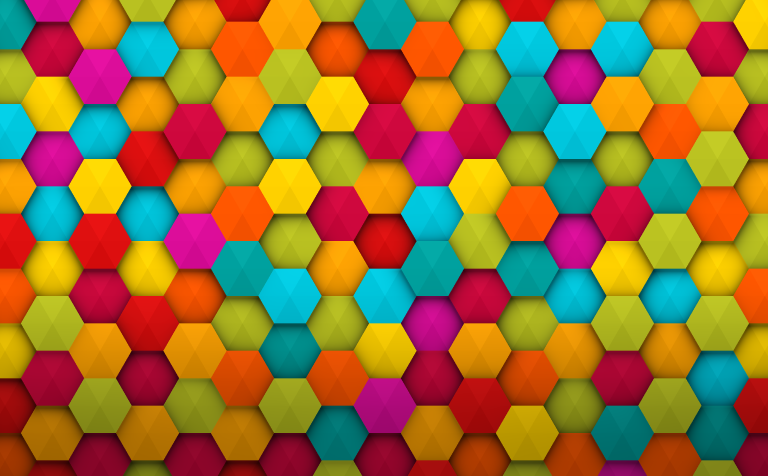
Reproduce this pattern procedurally as a Shadertoy shader.

```glsl
const float COLUMN_STEP = 0.8660254; // column spacing of hexagons one unit tall

float hash(vec2 cell, float seed) {
    return fract(sin(dot(cell, vec2(127.1, 311.7)) + seed * 74.7) * 43758.55);
}

// Signed distance to a flat-topped hexagon one unit tall
float hexDistance(vec2 p) {
    p = abs(p);
    return max(p.y, COLUMN_STEP * p.x + 0.5 * p.y) - 0.5;
}

vec2 hexCenter(vec2 cell) {
    return vec2(cell.x * COLUMN_STEP, cell.y + 0.5 * cell.x);
}

// Nearest cell in axial coordinates, by cube rounding
vec2 hexCell(vec2 p) {
    float q = p.x / COLUMN_STEP;
    float r = p.y - 0.5 * q;
    vec3 cube = vec3(q, r, -q - r);
    vec3 cell = floor(cube + 0.5);
    vec3 error = abs(cell - cube);
    if (error.x > error.y && error.x > error.z) cell.x = -cell.y - cell.z;
    else if (error.y > error.z) cell.y = -cell.x - cell.z;
    return cell.xy;
}

vec3 pick(float h, vec3 first, vec3 second, vec3 third) {
    return h < 0.5 ? first : h < 0.76 ? second : third;
}

// Three disjoint colour groups keep equal colours from touching
vec3 tileColor(vec2 cell) {
    float h = hash(cell, 1.0);
    float group = mod(cell.x - cell.y, 3.0);
    if (group < 0.5) return pick(h, vec3(0.73, 0.76, 0.13), vec3(0.87, 0.06, 0.06), vec3(0.86, 0.05, 0.60));
    if (group < 1.5) return pick(h, vec3(1.00, 0.34, 0.00), vec3(0.81, 0.03, 0.24), vec3(0.00, 0.78, 0.87));
    return pick(h, vec3(1.00, 0.64, 0.01), vec3(0.00, 0.63, 0.62), vec3(1.00, 0.82, 0.00));
}

vec3 tiles(vec2 p) {
    vec2 cell = hexCell(p);
    vec2 local = p - hexCenter(cell);

    // Six faint triangular facets
    float sector = floor(atan(local.y, local.x) / 1.0472);
    float facet = 0.025 * sin((sector + 0.5) * 1.0472) + 0.02 * (mod(sector, 2.0) - 0.5);
    vec3 color = tileColor(cell) * (1.0 + facet) + 0.4 * facet;

    // Higher neighbours cast soft shadows, shifted downward
    float level = hash(cell, 2.0);
    vec2 side = vec2(1.0, 0.0);
    for (int i = 0; i < 6; i++) {
        float rise = smoothstep(0.0, 0.25, hash(cell + side, 2.0) - level);
        float gap = max(hexDistance(local - hexCenter(side) + vec2(0.0, 0.05)), 0.0);
        color *= 1.0 - 0.48 * rise * exp(-10.0 * gap);
        side = vec2(-side.y, side.x + side.y); // next neighbour, 60 degrees on
    }
    return color;
}

void mainImage(out vec4 fragColor, in vec2 fragCoord) {
    // Average a 3 x 3 grid of samples for smooth edges
    vec3 color = vec3(0.0);
    for (int i = 0; i < 9; i++) {
        vec2 jitter = (vec2(i % 3, i / 3) - 1.0) / 3.0;
        vec2 p = (fragCoord + jitter - 0.5 * iResolution.xy) / iResolution.y;
        color += tiles((p - vec2(0.002, -0.0065)) / 0.1152) / 9.0;
    }

    // Darkening toward the bottom and its corners
    vec2 uv = fragCoord / iResolution.xy;
    float corner = abs(uv.x - 0.5) * 0.16;
    color *= 1.0 - (0.28 + corner) * (1.0 - smoothstep(0.0, 0.45, uv.y));
    fragColor = vec4(clamp(color, 0.0, 1.0), 1.0);
}
```
